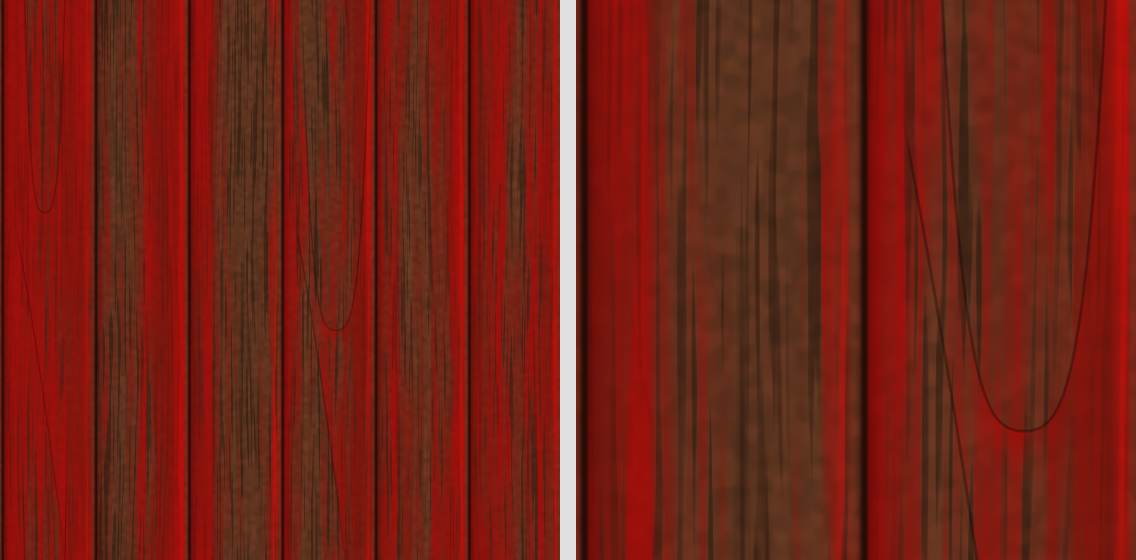
Left, the full canvas; right, a detail of the centre.
This texture is drawn by a Shadertoy shader. Its source:

```glsl
#define PLANKS 6.0
#define SEAM_SHIFT 0.03
#define SEAM_HALF_WIDTH 0.011
#define RIM_START 0.93
#define ARC_LINE 0.0007
#define BRIGHT_PAINT vec3(0.62, 0.06, 0.045)
#define DULL_PAINT vec3(0.48, 0.085, 0.05)
#define PALE_WOOD vec3(0.44, 0.235, 0.145)
#define DARK_WOOD vec3(0.29, 0.175, 0.1)
#define RIM_WOOD vec3(0.42, 0.2, 0.12)
#define SEAM_COLOR vec3(0.11, 0.045, 0.025)

// Per plank: wear amount, wear centre, wear half width, arc spread
const vec4 PLANK[6] = vec4[6](
    vec4(0.24, 0.55, 0.45, 0.25), vec4(0.98, 0.24, 0.32, 0.20),
    vec4(1.00, 0.64, 0.36, 0.20), vec4(0.86, 0.36, 0.38, 0.38),
    vec4(0.55, 0.42, 0.55, 0.21), vec4(0.50, 0.48, 0.42, 0.20));

vec3 hash3(vec2 p) {
    vec3 q = fract(vec3(p.xyx) * vec3(0.1031, 0.1030, 0.0973));
    q += dot(q, q.yxz + 33.33);
    return fract((q.xxy + q.yzz) * q.zyx);
}

// Smooth cellular noise, wrapping at the canvas edges; cells are per plank and per height
float cellNoise(vec2 plankPos, vec2 cells) {
    vec2 p = plankPos * cells;
    vec2 base = floor(p);
    vec2 period = cells * vec2(PLANKS, 1.0);
    float sum = 0.0, total = 0.0;
    for (int j = -1; j <= 1; j++) {
        for (int i = -1; i <= 1; i++) {
            vec2 offset = vec2(i, j);
            vec3 h = hash3(mod(base + offset, period) + cells);
            vec2 d = offset + h.xy - fract(p);
            float weight = exp(-4.0 * dot(d, d));
            sum += weight * h.z;
            total += weight;
        }
    }
    return sum / total;
}

// Signed distance to a rounded growth ring opening upward, negative inside
float ringDistance(float dx, float rise, float spread) {
    float r = abs(dx) / spread;
    float level = 0.6 * r * r * r * r + 0.08 * r * r - rise;
    float slope = (2.4 * r * r * r + 0.16 * r) * PLANKS / spread;
    return level / length(vec2(slope, 1.0));
}

// Signed distance to a slanted ring flank running down to the right, negative below it
float flankDistance(float dx, float drop) {
    float level = 0.85 * dx + 0.5 * dx * dx - drop;
    return level / length(vec2((0.85 + dx) * PLANKS, 1.0));
}

void mainImage(out vec4 fragColor, in vec2 fragCoord) {
    vec2 uv = fragCoord / iResolution.xy;
    float pixel = 1.0 / iResolution.x;
    vec2 pos = vec2(uv.x * PLANKS - SEAM_SHIFT, uv.y);
    float id = mod(floor(pos.x), PLANKS);
    float across = fract(pos.x);
    vec4 plank = PLANK[int(id)];

    // Grain layers from broad blotches to fine fibres
    vec2 bent = pos + vec2(0.012 * sin(6.2832 * uv.y + id * 2.4), 0.0);
    float blotch = cellNoise(bent, vec2(2.0, 3.0));
    float band = cellNoise(bent, vec2(8.0, 2.0));
    float streak = cellNoise(bent, vec2(26.0, 5.0));
    float fiber = cellNoise(bent, vec2(64.0, 9.0));
    float mottle = cellNoise(pos, vec2(22.0, 128.0));

    // Faint growth rings with clean paint along their outer side
    float arcLine = 0.0, clean = 0.0;
    float strength = smoothstep(0.18, 0.28, plank.w);
    for (int k = 0; k < 2; k++) {
        bool up = k == 0;
        vec2 tip = up ? vec2(0.45 + 0.04 * id, 0.62 - 0.07 * id)
                      : vec2(0.13, 0.6 + 0.1 * sin(id * 2.1));
        float rise = fract((up ? uv.y - tip.y : tip.y - uv.y) + 0.2) - 0.2;
        float dx = across - tip.x;
        float d = up ? ringDistance(dx, rise, plank.w) : flankDistance(dx, rise);
        float fade = smoothstep(0.72, 0.4, rise) * smoothstep(-0.2, -0.08, rise);
        fade *= strength * (up ? 1.0 : smoothstep(0.0, 0.05, dx));
        float line = 1.0 - smoothstep(ARC_LINE - 0.5 * pixel, ARC_LINE + pixel, abs(d));
        float outside = smoothstep(-pixel, pixel, d);
        arcLine = max(arcLine, line * fade);
        clean = max(clean, outside * exp(-max(d, 0.0) / 0.025) * fade);
    }

    // Worn paint follows the grain
    float offCentre = (across - plank.y) / plank.z;
    float wear = plank.x * exp(-offCentre * offCentre);
    wear += 0.4 * (blotch - 0.5) + 0.3 * (band - 0.5);
    wear += 0.45 * (streak - 0.5) + 0.4 * (fiber - 0.5);
    wear = smoothstep(0.1, 0.92, wear - 0.4 * clean);

    // Paint over wood
    float dullness = 0.5 * band + 0.3 * streak + 0.2 * fiber - 0.12 * clean;
    vec3 paint = mix(BRIGHT_PAINT, DULL_PAINT, smoothstep(0.22, 0.78, dullness));
    vec3 wood = mix(DARK_WOOD, PALE_WOOD, 0.4 * mottle + 0.3 * streak + 0.3 * band);
    vec3 color = mix(paint, wood, wear);
    color *= 1.0 - (0.08 + 0.22 * wear) * smoothstep(0.55, 0.85, fiber);
    color *= 1.0 + 0.07 * (mottle - 0.5);
    color *= 1.0 - 0.3 * arcLine;

    // Lit shoulder, bare rim and shaded left side
    float shoulder = (across - 0.915) / 0.03;
    color += vec3(0.11, 0.005, 0.0) * exp(-shoulder * shoulder) * (1.0 - wear);
    float rim = smoothstep(RIM_START, RIM_START + 0.03, across);
    color = mix(color, RIM_WOOD * (0.9 + 0.2 * mottle), rim * (0.35 + 0.6 * blotch));
    color *= 1.0 - 0.4 * exp(-across / 0.04);
    color *= 1.0 - 0.3 * smoothstep(0.965, 0.99, across);

    // Dark seam
    float seamDistance = min(across, 1.0 - across);
    float soft = max(0.008, pixel * PLANKS);
    float seam = 1.0 - smoothstep(SEAM_HALF_WIDTH - soft, SEAM_HALF_WIDTH + soft, seamDistance);
    color = mix(color, SEAM_COLOR, 0.85 * seam);

    fragColor = vec4(color, 1.0);
}
```
